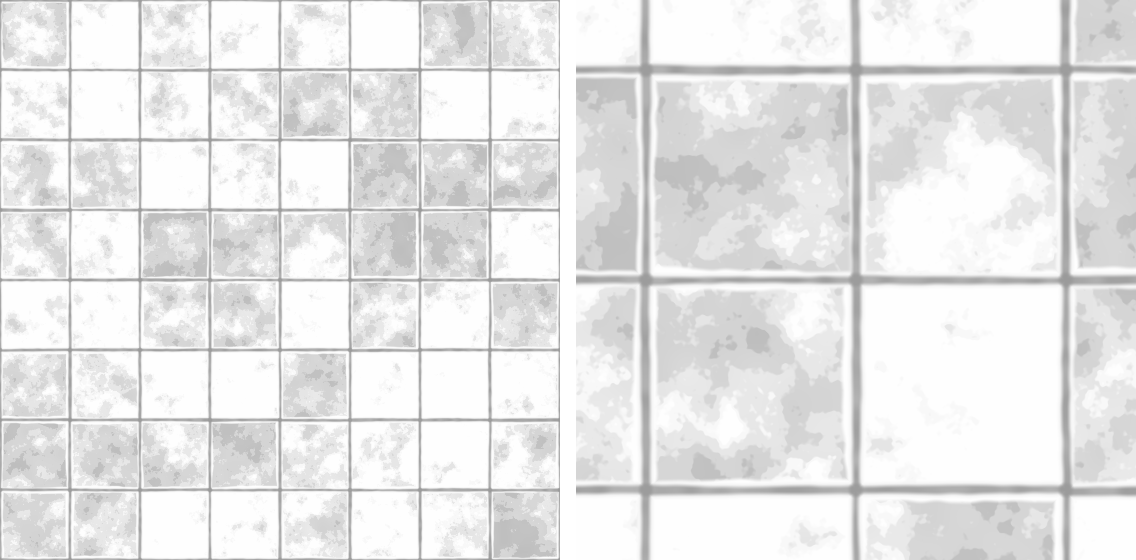
Left, the full canvas; right, a detail of the centre.
Write a three.js fragment shader that draws this texture.

```glsl
// Worn ceramic tiles: an 8 x 8 grid of white to grey squares with mottled glaze.
// Each tile hashes its own tone, fractal noise stains it in soft bands, and
// wobbling edge distances shape the dark grout and the pale rim inside it.

varying vec2 vUv;

const float TILES = 8.0;                 // repeats across and down
const vec2 TONE_RANGE = vec2(-0.22, 0.98); // stain level, cleanest to darkest tile
const vec2 GROUT_HALF = vec2(0.006, 0.030); // grout half width, in tiles
const vec2 RIM_INSET = vec2(0.018, 0.075);  // inner edge of the rim, in tiles
const float JOINT_RADIUS = 0.032;        // dot where grout lines cross
const float EDGE_SOFT = 0.013;           // edge smoothing, in tiles
const float STAIN_SCALE = 3.2;           // largest blotches per tile
const float STAIN_CONTRAST = 2.2;
const float BAND_SOFT = 0.05;            // softness between glaze bands

const vec3 WHITE_GLAZE = vec3(0.995);
const vec3 LIGHT_GLAZE = vec3(0.905);
const vec3 MID_GLAZE = vec3(0.835);
const vec3 DARK_GLAZE = vec3(0.755);
const vec3 GROUT_COLOR = vec3(0.66);
const vec3 JOINT_COLOR = vec3(0.60);

float hash(vec2 p) {
  vec3 q = fract(vec3(p.xyx) * 0.1031);
  q += dot(q, q.yzx + 33.33);
  return fract((q.x + q.y) * q.z);
}

float noise(vec2 p) {
  vec2 cell = floor(p);
  vec2 f = fract(p);
  f = f * f * (3.0 - 2.0 * f);
  float low = mix(hash(cell), hash(cell + vec2(1.0, 0.0)), f.x);
  float high = mix(hash(cell + vec2(0.0, 1.0)), hash(cell + vec2(1.0, 1.0)), f.x);
  return mix(low, high, f.y);
}

// Fractal noise from 0 to 1 with a rough grain
float fbm(vec2 p) {
  float sum = 0.0;
  float weight = 1.0;
  float total = 0.0;
  for (int i = 0; i < 5; i++) {
    sum += weight * noise(p);
    total += weight;
    weight *= 0.64;
    p = mat2(0.8, 0.6, -0.6, 0.8) * p * 2.03 + 17.3;
  }
  return sum / total;
}

// Uneven offset along one side: a per-side amount, a slow bow and fine chips
float wobble(float along, float key) {
  float amount = hash(vec2(key, 7.0));
  float bow = noise(vec2(along * 2.2, key));
  float chips = noise(vec2(along * 13.0, key + 5.0));
  return 0.35 * amount + 0.45 * bow + 0.20 * chips;
}

// Distance inside a square whose four sides are inset unevenly
float edgeDistance(vec2 p, float key, vec2 inset) {
  vec4 sway = vec4(wobble(p.y, key), wobble(p.x, key + 20.0),
                   wobble(p.y, key + 40.0), wobble(p.x, key + 60.0));
  vec4 gap = vec4(p, 1.0 - p) - mix(vec4(inset.x), vec4(inset.y), sway);
  return min(min(gap.x, gap.y), min(gap.z, gap.w));
}

float band(float level, float threshold) {
  return smoothstep(threshold - BAND_SOFT, threshold + BAND_SOFT, level);
}

// Mottled glaze, stepping through the greys as the stain deepens
vec3 glaze(vec2 p, vec2 tile) {
  vec2 offset = 60.0 * vec2(hash(tile + 31.0), hash(tile + 73.0));
  float stain = (fbm(p * STAIN_SCALE + offset) - 0.5) * STAIN_CONTRAST;
  float level = mix(TONE_RANGE.x, TONE_RANGE.y, hash(tile + 11.0)) + stain;
  vec3 color = mix(WHITE_GLAZE, LIGHT_GLAZE, 0.25 * band(level, 0.20));
  color = mix(color, LIGHT_GLAZE, band(level, 0.36));
  color = mix(color, MID_GLAZE, band(level, 0.62));
  color = mix(color, DARK_GLAZE, band(level, 1.00));
  float cloud = noise(p * 6.0 + offset.yx) - 0.5;
  return color + 0.025 * cloud * band(level, 0.36);
}

void main() {
  vec2 grid = vUv * TILES;
  vec2 tile = floor(grid);
  vec2 p = fract(grid);
  float key = floor(hash(tile + 3.0) * 900.0);

  // Glaze inside a pale worn rim
  float rimDistance = edgeDistance(p, key + 100.0, RIM_INSET);
  float body = smoothstep(-EDGE_SOFT, EDGE_SOFT, rimDistance);
  vec3 color = mix(WHITE_GLAZE, glaze(p, tile), body);

  // Grout with a faint soiled edge
  float groutDistance = edgeDistance(p, key, GROUT_HALF);
  float soil = 1.0 - smoothstep(0.0, 0.028, groutDistance);
  color = mix(color, LIGHT_GLAZE, 0.6 * soil);
  float grout = 1.0 - smoothstep(-EDGE_SOFT, EDGE_SOFT, groutDistance);
  vec3 groutTone = GROUT_COLOR + 0.08 * (noise(grid * 14.0) - 0.5);
  color = mix(color, groutTone, grout);

  // Darker dots at the crossings
  float corner = length(min(p, 1.0 - p));
  float joint = 1.0 - smoothstep(JOINT_RADIUS - EDGE_SOFT, JOINT_RADIUS + EDGE_SOFT, corner);
  color = mix(color, JOINT_COLOR, 0.85 * joint);

  gl_FragColor = vec4(color, 1.0);
}
```
